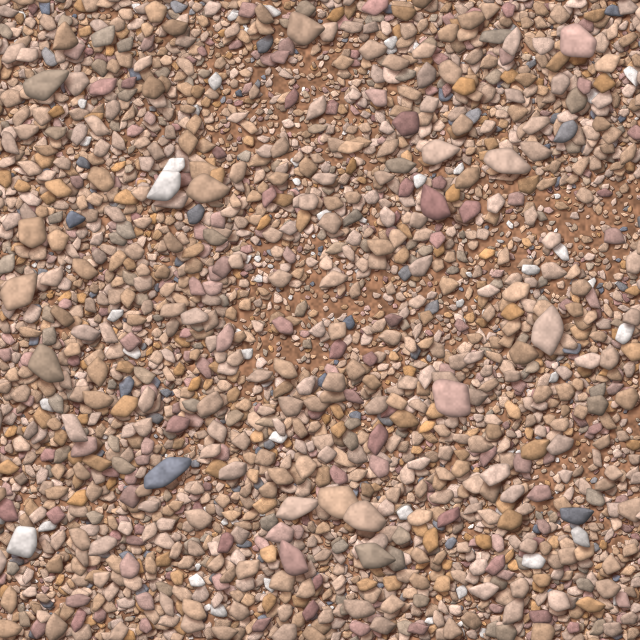
Reproduce this texture procedurally as a Shadertoy shader.

```glsl
// Dry gravel bed: layered tan and pink pebbles with a few slate and white stones on sandy soil.

const float TAU = 6.2831853;
const int LAYER_COUNT = 6;
// Per layer: cells across the canvas, chance that a cell holds a pebble
const vec2 LAYERS[LAYER_COUNT] = vec2[](
    vec2(105.0, 0.80), vec2(66.0, 0.80), vec2(48.0, 0.75),
    vec2(37.0, 0.68), vec2(28.0, 0.38), vec2(18.0, 0.07));

const int FACETS = 6;
const float FACET_SHARPNESS = 9.0;
const float DOME_SLOPE = 1.1;
const float SHADOW_STRENGTH = 0.58;
const vec3 LIGHT = vec3(-0.36, 0.55, 0.75);

const vec3 SOIL = vec3(0.67, 0.49, 0.38);
const vec3 SHADOW = vec3(0.19, 0.09, 0.06);
const vec3 TAN = vec3(0.78, 0.63, 0.51);
const vec3 PALE_PINK = vec3(0.87, 0.75, 0.69);
const vec3 OCHRE = vec3(0.82, 0.62, 0.43);
const vec3 MAUVE = vec3(0.68, 0.51, 0.49);
const vec3 WARM_GREY = vec3(0.69, 0.62, 0.56);
const vec3 SLATE = vec3(0.49, 0.50, 0.55);
const vec3 CHALK = vec3(0.93, 0.89, 0.87);

float hash(vec2 p) {
    return fract(sin(dot(p, vec2(127.1, 311.7))) * 43758.5453);
}

float noise(vec2 p) {
    vec2 i = floor(p), f = fract(p);
    f = f * f * (3.0 - 2.0 * f);
    return mix(mix(hash(i), hash(i + vec2(1, 0)), f.x),
               mix(hash(i + vec2(0, 1)), hash(i + vec2(1, 1)), f.x), f.y);
}

// Sandy patches where larger stones are scarce
float barePatch(vec2 uv) {
    return smoothstep(0.56, 0.82, 0.7 * noise(uv * 5.0 + 3.7) + 0.3 * noise(uv * 13.0));
}

vec3 stoneColour(float kind, float tone) {
    vec3 c = mix(TAN, PALE_PINK, tone);
    if (kind > 0.70) c = mix(OCHRE, TAN, tone);
    if (kind > 0.78) c = mix(MAUVE, PALE_PINK, tone * 0.6);
    if (kind > 0.87) c = mix(WARM_GREY, TAN, tone * 0.5);
    if (kind > 0.94) c = mix(SLATE, WARM_GREY, tone * 0.5);
    if (kind > 0.975) c = CHALK;
    return c;
}

// Rounded polygon: xy is the gradient, z is 1 on the outline
vec3 facetedShape(vec2 q, float radius, vec2 seed) {
    float sum = 0.0;
    vec2 gradient = vec2(0.0);
    for (int i = 0; i < FACETS; i++) {
        vec2 key = seed + float(i) * vec2(1.37, 2.91);
        float angle = (float(i) + 0.8 * (hash(key) - 0.5)) * TAU / float(FACETS);
        vec2 facet = vec2(cos(angle), sin(angle)) / (radius * mix(0.74, 1.12, hash(key + 5.3)));
        float t = max(dot(q, facet), 0.02);
        float weight = pow(t, FACET_SHARPNESS - 1.0);
        sum += weight * t;
        gradient += weight * facet;
    }
    float f = pow(sum, 1.0 / FACET_SHARPNESS);
    return vec3(gradient / pow(f, FACET_SHARPNESS - 1.0), f);
}

// Lays one pebble and its shadow over the colour below
vec3 layPebble(vec3 below, vec2 p, vec2 seed, float pixel) {
    if (length(p) > 1.1) return below;
    float angle = (hash(seed + 1.1) - 0.5) * 2.6;
    float stretch = mix(1.0, 1.36, hash(seed + 2.3));
    float radius = mix(0.36, 0.56, hash(seed + 3.7));

    mat2 turn = mat2(cos(angle), -sin(angle), sin(angle), cos(angle));
    vec2 squash = vec2(1.0 / stretch, stretch);
    vec2 shadowPos = squash * (turn * (p + LIGHT.xy * 0.20));
    float shade = 1.0 - smoothstep(0.65, 1.25, length(shadowPos) / radius);
    vec3 colour = mix(below, SHADOW, SHADOW_STRENGTH * shade);

    vec3 shape = facetedShape(squash * (turn * p), radius, seed);
    vec2 gradient = (squash * shape.xy) * turn;
    float steep = max(length(gradient), 0.01);
    float cover = 1.0 - smoothstep(-pixel, pixel, (shape.z - 1.0) / steep);
    if (cover <= 0.0) return colour;

    // Domed body with a random tilt and a rough skin
    float f = min(shape.z, 1.0);
    vec2 tilt = vec2(hash(seed + 4.9), hash(seed + 6.1)) - 0.5;
    vec3 normal = normalize(vec3(gradient / steep * DOME_SLOPE * pow(f, 2.8) + 0.55 * tilt, 1.0));
    float light = 0.45 + 0.72 * max(dot(normal, normalize(LIGHT)), 0.0);
    light *= 1.0 - 0.22 * pow(f, 9.0);
    float skin = 0.6 * noise(p * 5.0 + seed) + 0.4 * noise(p * 14.0 + seed);
    vec3 stone = stoneColour(hash(seed + 7.7), hash(seed + 8.9));
    stone *= mix(0.88, 1.10, hash(seed + 9.5)) * mix(0.86, 1.14, skin);
    return mix(colour, stone * light, cover);
}

void mainImage(out vec4 fragColor, in vec2 fragCoord) {
    vec2 uv = fragCoord / iResolution.y;

    // Grainy soil
    float grain = 0.5 * noise(uv * 240.0) + 0.5 * noise(uv * 110.0);
    vec3 colour = SOIL * mix(0.65, 1.25, grain);

    // Pebbles from fine grit up to large stones
    for (int k = 0; k < LAYER_COUNT; k++) {
        float cells = LAYERS[k].x;
        vec2 p = uv * cells, home = floor(p);
        float scarcity = k == 0 ? 0.3 : 0.75;
        for (int y = -1; y <= 1; y++)
        for (int x = -1; x <= 1; x++) {
            vec2 id = home + vec2(x, y);
            vec2 seed = id + float(k) * vec2(17.3, 41.9);
            float chance = LAYERS[k].y * (1.0 - scarcity * barePatch(id / cells));
            if (hash(seed) > chance) continue;
            vec2 jitter = vec2(hash(seed + 11.3), hash(seed + 12.7)) - 0.5;
            colour = layPebble(colour, p - id - 0.5 - 0.75 * jitter, seed, 0.8 * cells / iResolution.y);
        }
    }
    fragColor = vec4(clamp(colour, 0.0, 1.0), 1.0);
}
```
